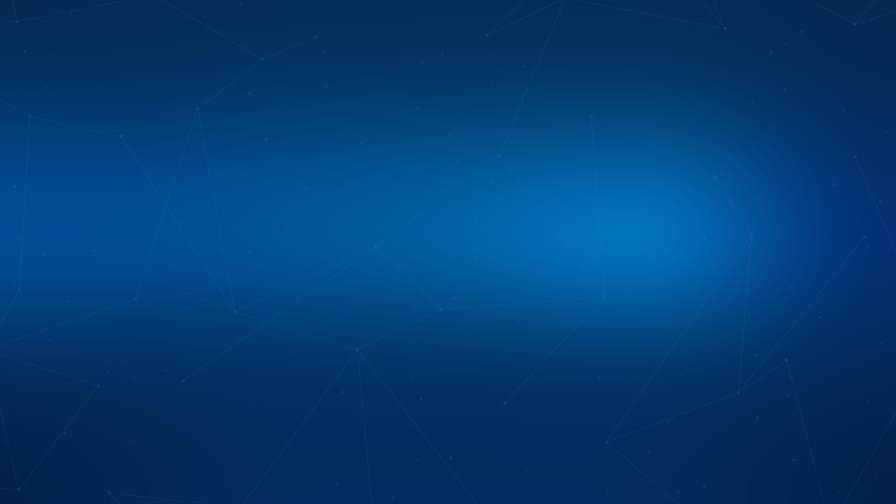
A Shadertoy shader for this background:

```glsl
#define TOP_COLOR    vec3(0.016, 0.172, 0.335)
#define BOTTOM_COLOR vec3(0.012, 0.172, 0.375)
#define LEFT_COLOR   vec3(0.004, 0.300, 0.580)
#define MID_COLOR    vec3(0.008, 0.378, 0.630)
#define GLOW_COLOR   vec3(0.000, 0.070, 0.120)
#define LINE_COLOR   vec3(0.200, 0.550, 0.800)
#define BAND_Y       0.545
#define GLOW_POS     vec2(0.705, 0.515)
#define MESH_SCALE   4.2
#define LINE_ALPHA   0.085
#define DOT_ALPHA    0.16
#define EDGE_CHANCE  0.36

// Sine-free hashes
float hash(vec2 p) {
    vec3 q = fract(vec3(p.xyx) * 0.1031);
    q += dot(q, q.yzx + 33.33);
    return fract((q.x + q.y) * q.z);
}

vec2 jitter(vec2 cell) {
    return vec2(hash(cell + 17.0), hash(cell + 71.0));
}

vec2 node(vec2 cell) {
    return cell + 0.1 + 0.8 * jitter(cell);
}

float segmentDistance(vec2 p, vec2 a, vec2 b) {
    vec2 ab = b - a;
    float t = clamp(dot(p - a, ab) / dot(ab, ab), 0.0, 1.0);
    return length(p - a - ab * t);
}

// Soft coverage of a shape of the given radius, in canvas heights
float coverage(float dist, float radius) {
    float soft = 0.75 / iResolution.y;
    return 1.0 - smoothstep(radius - soft, radius + soft, dist);
}

// Horizontal band of light with a bright spot, fading to the right
vec3 backdrop(vec2 uv) {
    vec3 base = mix(BOTTOM_COLOR, TOP_COLOR, uv.y);
    float side = smoothstep(0.15, 0.55, abs(uv.x - 0.5));
    base *= 1.0 - 0.24 * side * (1.0 - smoothstep(0.0, 0.45, uv.y));
    base *= 1.0 - 0.08 * side * smoothstep(0.6, 1.0, uv.y);

    float dy = (uv.y - BAND_Y) / (uv.y > BAND_Y ? 0.18 : 0.15);
    float band = exp(-0.5 * dy * dy);
    band *= 1.0 - 0.92 * smoothstep(0.70, 1.0, uv.x);
    vec3 light = mix(LEFT_COLOR, MID_COLOR, smoothstep(0.1, 0.6, uv.x));
    vec3 color = mix(base, light, band);

    vec2 g = (uv - GLOW_POS) / vec2(0.11, 0.13);
    color += GLOW_COLOR * exp(-0.5 * dot(g, g));

    // Deeper blue at the right end of the band
    color.b += 0.07 * smoothstep(0.72, 0.95, uv.x) * exp(-0.5 * dy * dy);
    return color;
}

// Sparse triangular web on a jittered grid
float web(vec2 p) {
    vec2 q = p * MESH_SCALE;
    vec2 home = floor(q);
    float lines = 0.0;
    float knots = 0.0;
    for (int j = -1; j <= 1; j++)
    for (int i = -1; i <= 1; i++) {
        vec2 cell = home + vec2(i, j);
        vec2 a = node(cell);
        knots = max(knots, coverage(length(q - a) / MESH_SCALE, 0.0035));
        for (int k = 0; k < 4; k++) {
            vec2 stepTo = k == 0 ? vec2(0, 1) : vec2(1, k - 2);
            float kept = step(hash(cell * 3.0 + float(k) * 19.0 + 5.0), EDGE_CHANCE);
            float d = segmentDistance(q, a, node(cell + stepTo)) / MESH_SCALE;
            lines = max(lines, kept * coverage(d, 0.0009));
        }
    }
    return max(lines * LINE_ALPHA, knots * DOT_ALPHA);
}

// Fine scattered specks
float specks(vec2 p) {
    vec2 q = p * 13.0;
    vec2 cell = floor(q);
    vec2 center = 0.1 + 0.8 * jitter(cell + 40.0);
    float d = length(q - cell - center) / 13.0;
    float strength = step(0.4, hash(cell + 9.0)) * hash(cell + 23.0);
    return strength * DOT_ALPHA * coverage(d, 0.0025);
}

void mainImage(out vec4 fragColor, in vec2 fragCoord) {
    vec2 uv = fragCoord / iResolution.xy;
    vec2 p = fragCoord / iResolution.y;
    vec3 color = backdrop(uv);
    color = mix(color, LINE_COLOR, max(web(p + 3.0), specks(p)));
    fragColor = vec4(color, 1.0);
}
```
